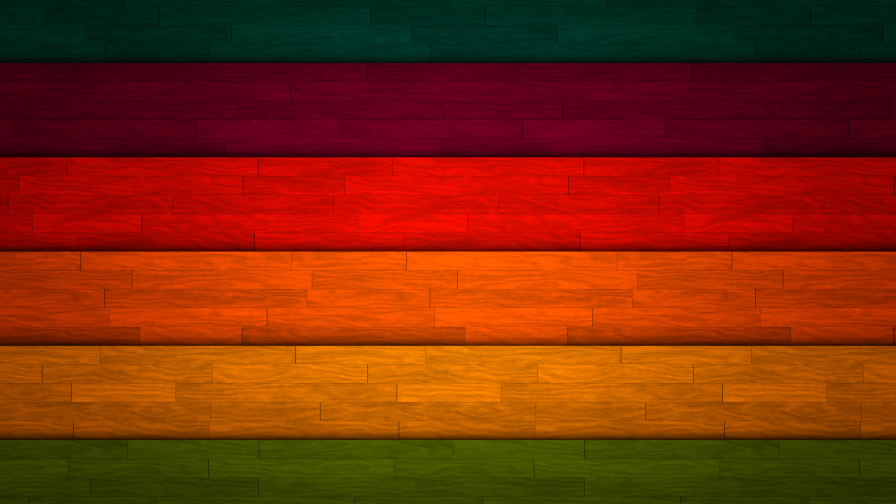
Give the GLSL for this texture, as a Shadertoy shader.

```glsl
// Six stacked bands of dyed wood flooring with overlap shadows and a vignette.

#define BAND_HEIGHT 0.1869   // all lengths are fractions of canvas height
#define FIRST_EDGE 0.1273    // top of the lowest, cropped band
#define ROWS_PER_BAND 5.0
#define BOARD_PERIOD 0.646   // horizontal repeat of the flooring
#define SEAM_WIDTH 0.0016
#define SEAM_DEPTH 0.38
#define GRAIN_DEPTH 0.15
#define TONE_VARIATION 0.16
#define SHADOW_LENGTH 0.011
#define SHADOW_DEPTH 0.68
#define VIGNETTE 0.40

const vec3 BAND_COLORS[6] = vec3[6](
    vec3(0.38, 0.44, 0.00),   // olive
    vec3(0.91, 0.50, 0.00),   // amber
    vec3(0.90, 0.32, 0.00),   // orange
    vec3(0.88, 0.05, 0.00),   // red
    vec3(0.47, 0.00, 0.15),   // maroon
    vec3(0.00, 0.30, 0.23));  // teal

float hash(vec2 p) {
    vec3 q = fract(vec3(p.xyx) * 0.1031);
    q += dot(q, q.yzx + 33.33);
    return fract((q.x + q.y) * q.z);
}

vec2 gradientAt(vec2 cell) {
    float angle = 6.2832 * hash(cell);
    return vec2(cos(angle), sin(angle));
}

// Gradient noise, roughly -0.7 to 0.7
float noise(vec2 p) {
    vec2 i = floor(p), f = fract(p);
    vec2 w = f * f * f * (f * (f * 6.0 - 15.0) + 10.0);
    vec2 e = vec2(1.0, 0.0);
    float a = dot(gradientAt(i), f);
    float b = dot(gradientAt(i + e.xy), f - e.xy);
    float c = dot(gradientAt(i + e.yx), f - e.yx);
    float d = dot(gradientAt(i + e.xx), f - e.xx);
    return mix(mix(a, b, w.x), mix(c, d, w.x), w.y);
}

// Antialiased line of the given width at distance d
float line(float d, float width, float px) {
    float coverage = min(width / px, 1.0);
    return coverage * (1.0 - smoothstep(0.0, max(width, px), abs(d)));
}

// Wavy growth rings, long streaks and short pores
float woodGrain(vec2 p, float seed) {
    p += seed * vec2(37.0, 91.0);
    float warp = noise(p * vec2(5.0, 28.0)) + 0.35 * noise(p * vec2(17.0, 60.0));
    float rings = sin(p.y * 330.0 + p.x * 22.0 + warp * 15.0);
    float streaks = noise(p * vec2(12.0, 150.0));
    float pores = noise(p * vec2(75.0, 330.0));
    return 0.32 * rings + 0.6 * streaks + 0.65 * pores;
}

// Brightness of the flooring: board tone, grain and seams
float flooring(vec2 p, float px) {
    float rowHeight = BAND_HEIGHT / ROWS_PER_BAND;
    float v = (p.y - FIRST_EDGE) / rowHeight;
    float row = floor(v) + 20.0;
    float u = fract(p.x / BOARD_PERIOD + hash(vec2(row, 3.0)));
    float split = mix(0.3, 0.7, hash(vec2(row, 7.0)));
    float board = step(split, u);
    float seed = hash(vec2(row, 11.0 + board));

    float tone = 1.0 + TONE_VARIATION * (seed - 0.55);
    tone += 0.10 * noise(vec2(u * 4.0 + seed * 50.0, p.y * 30.0));
    tone += GRAIN_DEPTH * woodGrain(vec2(u * BOARD_PERIOD, p.y), seed);

    float endGap = min(u, 1.0 - u) * BOARD_PERIOD;
    float splitGap = (u - split) * BOARD_PERIOD;
    float rowGap = (0.5 - abs(fract(v) - 0.5)) * rowHeight;
    float seams = line(endGap, SEAM_WIDTH, px);
    seams = max(seams, 0.45 * line(splitGap, SEAM_WIDTH, px));
    seams = max(seams, 0.30 * line(rowGap, SEAM_WIDTH, px));
    return tone * (1.0 - SEAM_DEPTH * seams);
}

void mainImage(out vec4 fragColor, in vec2 fragCoord) {
    float px = 1.0 / iResolution.y;
    vec2 p = fragCoord * px;

    // Bands from the bottom up, each shaded along its lower edge
    vec3 color = BAND_COLORS[0];
    for (int i = 1; i < 6; i++) {
        float above = p.y - FIRST_EDGE - float(i - 1) * BAND_HEIGHT;
        float shadow = SHADOW_DEPTH * exp(-max(above, 0.0) / SHADOW_LENGTH);
        vec3 band = BAND_COLORS[i] * (1.0 - shadow);
        color = mix(color, band, smoothstep(-0.5 * px, 0.5 * px, above));
    }
    color *= flooring(p, px);

    // Vignette darkens and deepens the hue away from the centre
    vec2 offset = fragCoord / iResolution.xy - 0.5;
    float falloff = smoothstep(0.0, 0.65, length(offset * vec2(1.0, 0.8)));
    color = pow(max(color, 0.0), vec3(1.0 + 0.35 * falloff));
    color *= 1.05 - VIGNETTE * falloff;

    fragColor = vec4(clamp(color, 0.0, 1.0), 1.0);
}
```
